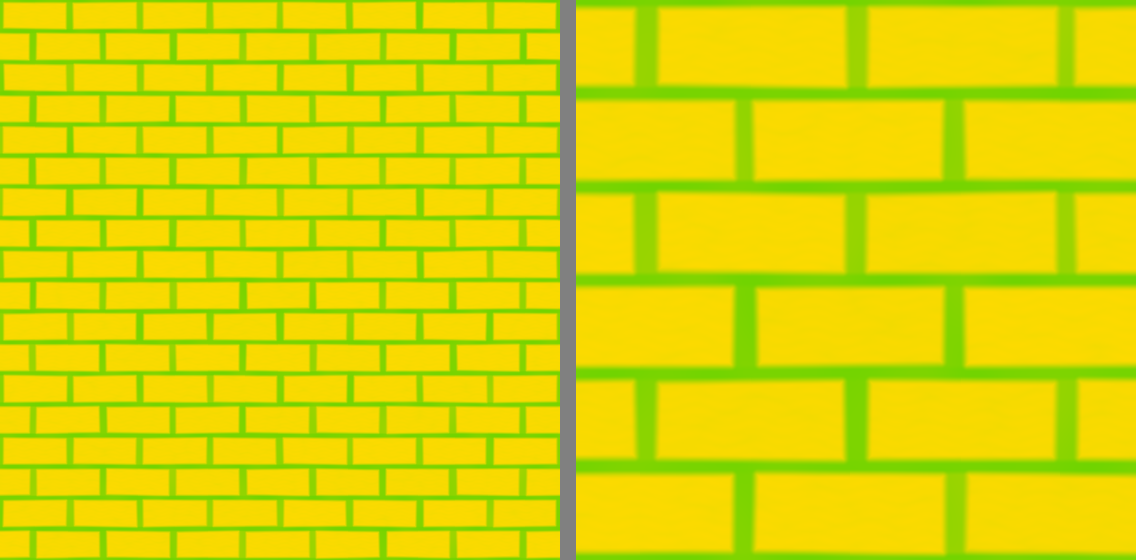
Left: the whole. Right: its middle third, enlarged.
Reproduce this pattern procedurally as a Shadertoy shader.

```glsl
// Yellow brick wall in running bond with soft green mortar joints, 8 by 18 bricks.

const float TAU = 6.2831853;
const vec2 BRICKS = vec2(8.0, 18.0);

vec2 hash2(vec2 p) {
    vec2 q = vec2(dot(p, vec2(127.1, 311.7)), dot(p, vec2(269.5, 183.3)));
    return fract(sin(q) * 43758.55);
}

// Distance to the nearest scattered point, wrapping after "cells" cells
float cellNoise(vec2 uv, vec2 cells) {
    vec2 p = uv * cells, base = floor(p);
    float nearest = 2.0;
    for (int y = -1; y <= 1; y++)
    for (int x = -1; x <= 1; x++) {
        vec2 cell = base + vec2(x, y);
        nearest = min(nearest, length(cell + hash2(mod(cell, cells)) - p));
    }
    return nearest;
}

float roundedBox(vec2 d, float radius) {
    d += radius;
    return length(max(d, 0.0)) + min(max(d.x, d.y), 0.0) - radius;
}

void mainImage(out vec4 fragColor, in vec2 fragCoord) {
    vec2 uv = fragCoord / iResolution.xy;

    // Running bond: alternate rows shift by slightly under half a brick
    vec2 grid = uv * BRICKS;
    grid.x -= 0.47 * (1.0 - mod(floor(grid.y), 2.0));
    vec2 id = mod(floor(grid), BRICKS);
    vec2 cell = fract(grid) - 0.5;
    vec2 local = cell / BRICKS;

    // Each of the four edges gets its own small offset and tilt
    vec2 side = step(0.0, local);
    vec2 edgeX = hash2(id + vec2(31.0 + 17.0 * side.x, 5.0)) - 0.5;
    vec2 edgeY = hash2(id + vec2(7.0, 43.0 + 23.0 * side.y)) - 0.5;
    vec2 shift = vec2(edgeX.x * 0.0022, edgeY.x * 0.0009);
    vec2 tilt = vec2(edgeX.y * 0.05, edgeY.y * 0.04) * local.yx;
    float dist = roundedBox(abs(local) - vec2(0.0562, 0.0234) - shift - tilt, 0.0015);
    float soft = max(0.003, 0.7 / iResolution.y);
    float face = 1.0 - smoothstep(-soft, soft, dist);

    // Mortar: bed joints are darker, upright joints vary one by one
    vec2 jointId = mod(vec2(floor(grid.x + 0.5), id.y), BRICKS);
    float upright = mix(0.48, 0.62, hash2(jointId + 61.0).x);
    float bed = smoothstep(0.4, 0.47, abs(cell.y));
    float stain = sin(TAU * (5.0 * uv.x + 9.0 * uv.y) + 2.0 * sin(TAU * 7.0 * uv.x))
                + sin(TAU * (13.0 * uv.x - 4.0 * uv.y));
    float mortar = mix(upright, 0.47, bed) + 0.015 * stain;

    // Brick face: faint flat flecks and fine horizontal streaks
    float fleck = cellNoise(uv, vec2(48.0, 126.0));
    float streak = sin(TAU * (150.0 * uv.y + 3.0 * uv.x) + 2.0 * sin(TAU * 29.0 * uv.x));
    float brick = 0.985 - 0.025 * fleck * fleck + 0.004 * streak
                - 0.012 * hash2(id + 91.0).y;

    // Green and yellow differ mainly in their red part
    float red = mix(mortar, brick, face);
    fragColor = vec4(red, mix(0.83, 0.853, face), 0.0, 1.0);
}
```
